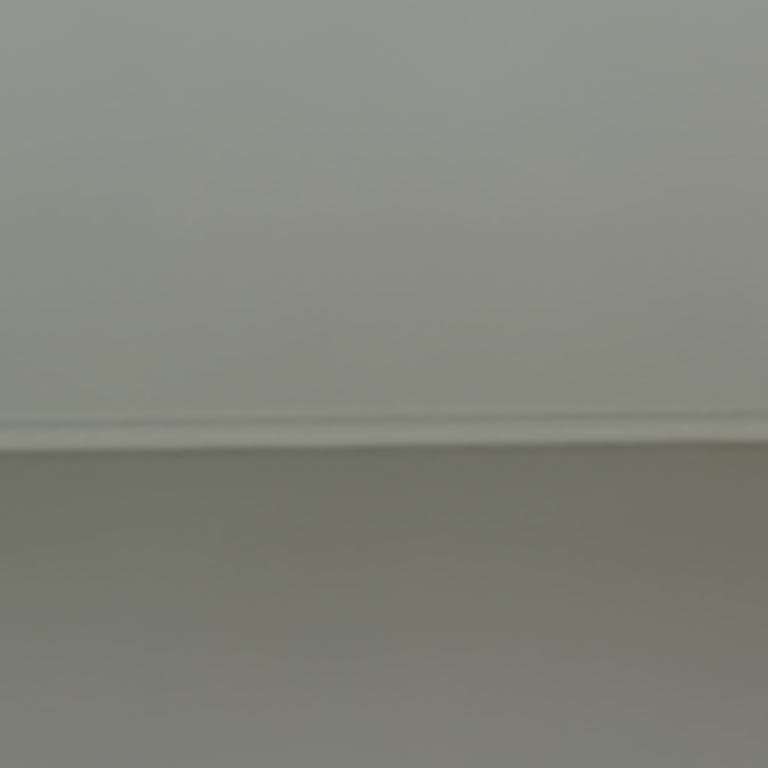
A Shadertoy shader for this texture:

```glsl
// A softly lit painted wall crossed by a shallow, slightly tilted moulding.
// Vertical colour ramps shade the two planes, Gaussian bands shade the ridge,
// and gradient noise adds uneven edges, blotches and faint brush grain.

#define EDGE_LEFT 0.406
#define EDGE_TILT 0.013
#define EDGE_WOBBLE 0.0022
#define EDGE_SOFTNESS 0.007
#define BLOTCH_AMOUNT 0.010
#define GRAIN_AMOUNT 0.006
#define WALL_TOP vec3(0.573, 0.584, 0.565)
#define WALL_BASE vec3(0.526, 0.533, 0.493)
#define LOWER_TOP vec3(0.447, 0.448, 0.402)
#define LOWER_BASE vec3(0.500, 0.501, 0.480)

vec2 hashGradient(vec2 cell) {
    vec3 p = fract(vec3(cell.xyx) * vec3(0.1031, 0.1030, 0.0973));
    p += dot(p, p.yzx + 33.33);
    float angle = 6.2832 * fract((p.x + p.y) * p.z);
    return vec2(cos(angle), sin(angle));
}

float gradientNoise(vec2 p) {
    vec2 cell = floor(p), f = fract(p);
    vec2 u = f * f * f * (f * (f * 6.0 - 15.0) + 10.0);
    vec2 e = vec2(0.0, 1.0);
    float a = dot(hashGradient(cell), f);
    float b = dot(hashGradient(cell + e.yx), f - e.yx);
    float c = dot(hashGradient(cell + e.xy), f - e.xy);
    float d = dot(hashGradient(cell + e.yy), f - e.yy);
    return mix(mix(a, b, u.x), mix(c, d, u.x), u.y);
}

float fractalNoise(vec2 p) {
    float sum = 0.0, amplitude = 0.6;
    for (int i = 0; i < 4; i++) {
        sum += amplitude * gradientNoise(p);
        p = mat2(1.6, 1.2, -1.2, 1.6) * p + 7.3;
        amplitude *= 0.5;
    }
    return sum;
}

// Soft horizontal stripe centred on a height above the edge
float band(float height, float centre, float width) {
    float t = (height - centre) / width;
    return exp(-t * t);
}

void mainImage(out vec4 fragColor, in vec2 fragCoord) {
    vec2 uv = fragCoord / iResolution.xy;

    // Height above the tilted, slightly uneven lower edge of the moulding
    float wobble = EDGE_WOBBLE * fractalNoise(uv * vec2(9.0, 22.0) + 3.0);
    float height = uv.y - EDGE_LEFT - EDGE_TILT * uv.x + wobble;

    // Wall above and plane below
    float wallRise = smoothstep(0.0, 1.0, clamp((uv.y - 0.44) / 0.50, 0.0, 1.0));
    vec3 wall = mix(WALL_BASE, WALL_TOP, mix(wallRise, (uv.y - 0.44) / 0.56, 0.5));
    vec3 lower = mix(LOWER_BASE, LOWER_TOP, smoothstep(-0.08, 0.40, uv.y));
    float above = smoothstep(-EDGE_SOFTNESS, EDGE_SOFTNESS, height - 0.008);
    vec3 colour = mix(lower, wall, above);

    // Moulding: shadow line, rounded highlight, groove and upper lip
    float streak = 1.0 + 0.7 * fractalNoise(uv * vec2(12.0, 60.0));
    colour -= vec3(0.022, 0.022, 0.024) * band(height, 0.0, 0.007) * streak;
    colour += vec3(0.031, 0.027, 0.022) * band(height, 0.022, 0.010) * streak;
    colour -= vec3(0.027, 0.026, 0.025) * band(height, 0.041, 0.006) * streak;
    colour += vec3(0.010, 0.010, 0.007) * band(height, 0.053, 0.007) * streak;
    colour -= vec3(0.010, 0.009, 0.010) * band(height, -0.018, 0.025);

    // Light falls off gently to the right and turns cooler on the left
    colour += vec3(-0.006, 0.001, 0.001) * (0.5 - uv.x);
    colour -= 0.012 * smoothstep(0.65, 1.0, uv.x) * (1.0 - 0.5 * uv.y);

    // Broad blotches of tone and tint, then fine slanted grain
    float tone = fractalNoise(uv * vec2(3.5, 4.0) + 11.0);
    float tint = fractalNoise(uv * 4.0 + 29.0);
    vec2 slant = vec2(uv.x + 0.6 * uv.y, uv.y - 0.4 * uv.x);
    float grain = fractalNoise(slant * vec2(35.0, 75.0));
    colour += BLOTCH_AMOUNT * (tone + tint * vec3(0.5, -0.1, -0.9));
    colour += GRAIN_AMOUNT * grain * (0.7 + 1.2 * band(height, 0.025, 0.045));

    fragColor = vec4(clamp(colour, 0.0, 1.0), 1.0);
}
```
